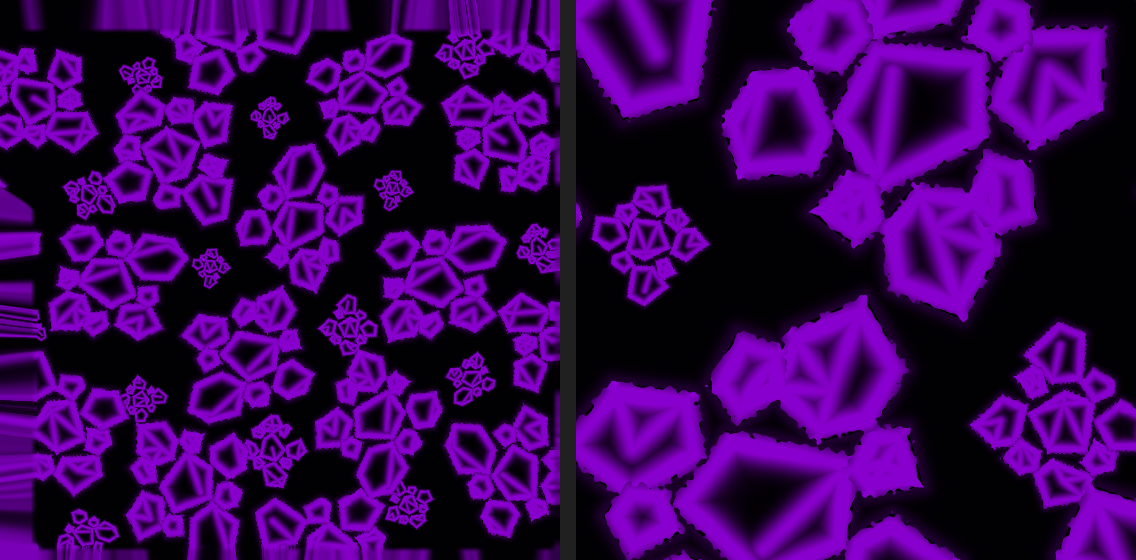
Left, the full canvas; right, a detail of the centre.
Write a Shadertoy shader that draws this pattern.

```glsl
// Clusters of faceted violet crystals with softly glowing ridges on black.
// Two interleaved jittered grids scatter large and small clusters; near the
// canvas border the coordinates are clamped, which smears them into streaks.

const float TAU = 6.2831853;
const vec3 VIOLET = vec3(0.53, 0.0, 0.79);
const vec3 NIGHT = vec3(0.004, 0.0, 0.012);

float hash(vec2 p) {
    return fract(sin(dot(p, vec2(127.1, 311.7))) * 43758.545);
}

float noise(vec2 p) {
    vec2 i = floor(p), f = fract(p);
    f = f * f * (3.0 - 2.0 * f);
    return mix(mix(hash(i), hash(i + vec2(1, 0)), f.x),
               mix(hash(i + vec2(0, 1)), hash(i + vec2(1, 1)), f.x), f.y);
}

mat2 rotation(float a) {
    float c = cos(a), s = sin(a);
    return mat2(c, s, -s, c);
}

float segmentDistance(vec2 p, vec2 a, vec2 b) {
    vec2 ab = b - a;
    return length(p - a - ab * clamp(dot(p - a, ab) / dot(ab, ab), 0.0, 1.0));
}

// Corner of an irregular polygon of unit radius
vec2 corner(float i, float sides, float seed) {
    float k = mod(i, sides);
    float a = (k + 0.5 * hash(vec2(k, seed))) * TAU / sides;
    return (0.8 + 0.25 * hash(vec2(seed, k + 9.0))) * vec2(cos(a), sin(a));
}

// x: signed distance to the outline, y: distance to the inner ridges
vec2 crystal(vec2 p, float seed) {
    float sides = 5.0 + step(0.75, hash(vec2(seed, 3.3)));
    vec2 hub = corner(0.0, sides, seed) * 0.7 * hash(vec2(seed, 5.1));
    float outline = 9.0, ridge = 9.0, side = 1.0;
    for (float i = 0.0; i < sides; i++) {
        vec2 a = corner(i, sides, seed), b = corner(i + 1.0, sides, seed);
        outline = min(outline, segmentDistance(p, a, b));
        vec2 e = b - a, w = p - a;
        bvec3 c = bvec3(p.y >= a.y, p.y < b.y, e.x * w.y > e.y * w.x);
        if (all(c) || !any(c)) side = -side;
        if (hash(vec2(seed + 2.0, i)) > 0.4)
            ridge = min(ridge, segmentDistance(p, hub, a));
    }
    return vec2(outline * side, ridge);
}

float glow(float d, float width) {
    return exp(-d * d / (width * width));
}

// Draws one cluster over the light so far; p is in units of its radius
float cluster(float light, vec2 p, float variant, float pixel) {
    if (dot(p, p) > 1.8) return light;
    float fray = 0.035 * (noise(p * 45.0) - 0.5);
    for (float k = 0.0; k < 9.0; k++) {
        float seed = k + 11.0 * variant;
        // A core, one large petal, then small and medium ones in turn
        float size = k < 2.0 ? 0.43 : mix(0.33, 0.22, mod(k + 1.0, 2.0));
        size *= 0.94 + 0.14 * hash(vec2(seed, 1.7));
        float a = (k - 1.0 + 0.3 * (hash(vec2(seed, 8.2)) - 0.5)) * TAU / 8.0;
        float reach = k < 1.0 ? 0.0 : 0.36 + 0.88 * size;
        vec2 q = p - reach * vec2(cos(a), sin(a));
        if (length(q) > size * 1.1 + 0.12) continue;

        vec2 d = size * crystal(q / size, seed);
        float lines = max(glow(d.x + 0.05, 0.075), 0.95 * glow(d.y, 0.065));
        float haze = 0.16 * noise(q * 7.0 + seed) * glow(d.x, 0.25);
        float inside = 1.0 - smoothstep(-pixel, pixel, d.x + fray);
        light = max(light, 0.22 * glow(max(d.x, 0.0), 0.045) * step(0.0, d.x));
        light = mix(light, min(lines + haze, 1.0), inside);
    }
    return light;
}

// Scatters clusters with radii from small to large on a jittered grid
float scatter(float light, vec2 p, float cell, vec2 radii, float salt, float pixel) {
    vec2 home = floor(p / cell);
    for (float y = -1.0; y <= 1.0; y++)
    for (float x = -1.0; x <= 1.0; x++) {
        vec2 id = home + vec2(x, y);
        vec2 key = id + salt;
        vec2 jitter = vec2(hash(key + 4.1), hash(key + 7.7)) - 0.5;
        float radius = mix(radii.x, radii.y, hash(key + 2.3));
        vec2 q = (p - (id + 0.5 + 0.16 * jitter) * cell) / radius;
        q *= rotation(TAU * hash(key + 5.9));
        light = cluster(light, q, floor(3.0 * hash(key + 1.3)), pixel / radius);
    }
    return light;
}

void mainImage(out vec4 fragColor, in vec2 fragCoord) {
    vec2 uv = fragCoord / iResolution.xy;
    float pixel = 0.8 / iResolution.y;

    // Border smear: slightly fanned, wide at the top and lower left
    vec2 low = vec2(0.065 * smoothstep(0.68, 0.62, uv.y), 0.025);
    vec2 high = vec2(0.985, 0.94);
    vec2 over = uv - clamp(uv, low, high);
    vec2 fan = 0.15 * over.yx * sin(uv * 32.0);
    vec2 p = clamp(uv + fan, low, high);

    vec2 q = rotation(0.42) * p + 3.0;
    float cell = 0.26;
    float light = scatter(0.0, q + 0.5 * cell, cell, vec2(0.035, 0.068), 31.0, pixel);
    light = scatter(light, q, cell, vec2(0.112, 0.143), 0.0, pixel);

    // Stepped bands along the smeared strips
    float along = p.x + p.y;
    float band = smoothstep(0.4, 0.85, noise(vec2(along * 22.0, 2.0)));
    float steps = 0.65 + 0.35 * noise(vec2(along * 110.0, 6.0));
    float smear = smoothstep(0.0, 0.012, length(over));
    light = mix(light, max(light, 0.85 * band) * steps, smear);

    fragColor = vec4(NIGHT + VIOLET * light, 1.0);
}
```
